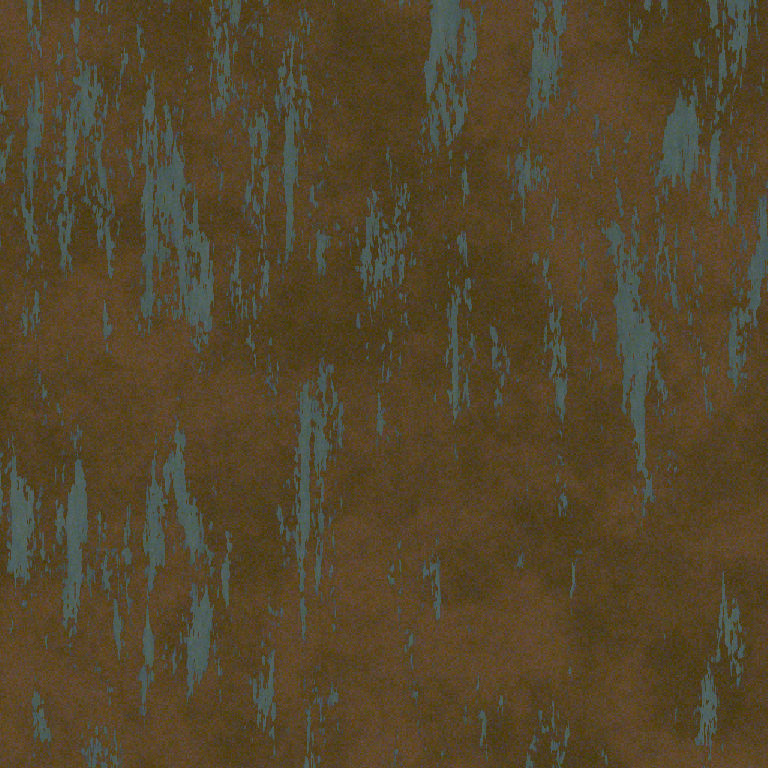
Give the GLSL for this texture, as a three.js fragment shader.

```glsl
varying vec2 vUv;

#define PATCH_SCALE vec2(8.0, 4.5)
#define STREAK_SCALE vec2(34.0, 6.0)
#define SPECK_SCALE vec2(260.0, 130.0)
#define CLOUD_SCALE 5.0
#define GRAIN_CELLS 512.0
#define GRAIN_AMOUNT vec3(0.08, 0.055, 0.22)
#define PATINA_LEVEL 0.27
#define HALO_WIDTH 0.18
#define TOP_BIAS 0.13
#define FRAY 0.2
#define DRIP_COUNT 12
#define DRIP_BOOST 0.23

const vec3 DARK_OLIVE = vec3(0.292, 0.234, 0.112);
const vec3 RUST = vec3(0.378, 0.286, 0.172);
const vec3 SLATE = vec3(0.270, 0.305, 0.310);
const vec3 TEAL = vec3(0.305, 0.373, 0.356);

vec3 hash3(vec2 p) {
  vec3 q = fract(p.xyx * vec3(0.1031, 0.1030, 0.0973));
  q += dot(q, q.yxz + 33.33);
  return fract((q.xxy + q.yzz) * q.zyx);
}

// Smooth cellular noise: random cell values blended by distance
float cellNoise(vec2 p) {
  vec2 cell = floor(p);
  vec2 local = p - cell;
  float sum = 0.0;
  float total = 0.0;
  for (int j = -1; j <= 1; j++) {
    for (int i = -1; i <= 1; i++) {
      vec2 offset = vec2(float(i), float(j));
      vec3 rnd = hash3(cell + offset);
      vec2 d = offset + rnd.xy - local;
      float weight = exp(-6.0 * dot(d, d));
      sum += weight * rnd.z;
      total += weight;
    }
  }
  return sum / total;
}

// Five rough octaves, normalised to a mean of one half
float fbm(vec2 p) {
  float sum = 0.0;
  float total = 0.0;
  float amp = 1.0;
  for (int i = 0; i < 5; i++) {
    sum += amp * cellNoise(p);
    total += amp;
    p = p * 2.03 + vec2(17.3, 41.7);
    amp *= 0.7;
  }
  return sum / total;
}

// Long thin runs, fading towards their lower end
float drips(vec2 p) {
  float mask = 0.0;
  for (int i = 0; i < DRIP_COUNT; i++) {
    float id = float(i);
    vec3 rnd = hash3(vec2(id * 3.0 + 5.0, 71.0));
    float top = mix(0.3, 1.1, rnd.y);
    float t = (top - p.y) / mix(0.15, 0.45, rnd.z);
    float width = mix(0.004, 0.009, fract(rnd.x * 7.0));
    float dx = abs(p.x - rnd.x);
    float bar = 1.0 - smoothstep(width * 0.4, width, dx);
    float ends = smoothstep(0.0, 0.2, t) * (1.0 - smoothstep(0.6, 1.0, t));
    mask = max(mask, bar * ends);
  }
  return mask;
}

// Height field of the patina: sagging patches, streaks and drips
float patinaField(vec2 p, float streak) {
  float sag = 0.3 * fbm(vec2(p.x * 40.0, 3.5));
  float blotch = fbm((p + vec2(0.0, sag)) * PATCH_SCALE + 23.0);
  float bias = TOP_BIAS * smoothstep(0.4, 0.8, p.y);
  return blotch - 0.5 + streak - 0.5 + bias + DRIP_BOOST * drips(p);
}

void main() {
  vec2 p = vUv;

  // Mottled rust ground
  float cloud = fbm(p * CLOUD_SCALE + 61.0);
  float mottle = cellNoise(p * 110.0) - 0.5;
  vec3 color = mix(DARK_OLIVE, RUST, smoothstep(0.22, 0.78, cloud + 0.12 * mottle));

  // Frayed solid patina and the speckled halo around it
  float streak = fbm(p * STREAK_SCALE + 90.0);
  float field = patinaField(p, streak);
  float speck = cellNoise(p * SPECK_SCALE);
  float halo = smoothstep(PATINA_LEVEL - HALO_WIDTH, PATINA_LEVEL, field);
  float speckle = smoothstep(-0.06, 0.10, halo * 0.55 - speck);
  float frayed = field + FRAY * (0.5 - speck);
  float solid = smoothstep(PATINA_LEVEL - 0.015, PATINA_LEVEL + 0.02, frayed);

  color = mix(color, DARK_OLIVE, 0.3 * halo);
  color = mix(color, SLATE, 0.8 * speckle * step(0.001, halo));
  vec3 patina = TEAL + 0.08 * (streak - 0.6) + 0.03 * (speck - 0.5);
  color = mix(color, patina, solid * 0.95);

  // Fine coloured grain, slightly weaker on the patina
  vec3 grain = hash3(floor(p * GRAIN_CELLS) + 11.0) - 0.5;
  color += grain * GRAIN_AMOUNT * mix(1.0, 0.7, solid);

  gl_FragColor = vec4(clamp(color, 0.0, 1.0), 1.0);
}
```
